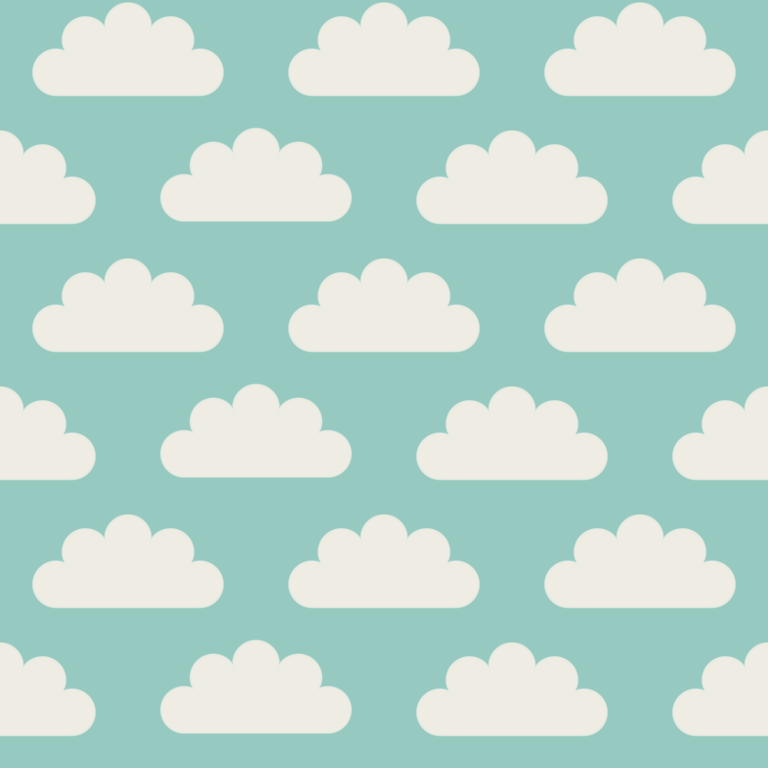
A Shadertoy shader for this pattern:

```glsl
const float COLUMNS = 3.0;         // clouds across; one unit is one column
const float ROW_HEIGHT = 0.5;
const float ROW_START = 0.06;      // lower border of the first row
const float BASE_OFFSET = 0.065;   // gap below each cloud within its row
const float LIFT = 0.0098;         // raise of one cloud in each unshifted row
const float LOBE_RADIUS = 0.0926;
const vec2 TOP_LOBE = vec2(0.0, 0.273);
const vec2 MID_LOBE = vec2(0.166, 0.219);
const vec2 END_LOBE = vec2(0.281, 0.0926);
const float EDGE_SOFTNESS = 0.004;
const float RIM_WIDTH = 0.008;
const vec3 SKY = vec3(0.588, 0.789, 0.751);
const vec3 CLOUD = vec3(0.937, 0.927, 0.890);
const vec3 RIM = vec3(0.914, 0.927, 0.890);

// Signed distance to the line through a and b, positive on its upper right
float lineDistance(vec2 p, vec2 a, vec2 b) {
    vec2 along = normalize(b - a);
    return dot(p - a, vec2(-along.y, along.x));
}

float lobeDistance(vec2 p, vec2 center) {
    return length(p - center) - LOBE_RADIUS;
}

// Mirrored cloud standing on y = 0
float cloudDistance(vec2 p) {
    p.x = abs(p.x);
    float lobes = min(lobeDistance(p, TOP_LOBE),
                  min(lobeDistance(p, MID_LOBE), lobeDistance(p, END_LOBE)));
    // Convex body spanning the lobe centers
    float slopes = max(lineDistance(p, TOP_LOBE, MID_LOBE),
                       lineDistance(p, MID_LOBE, END_LOBE));
    float body = max(max(slopes, -p.y), p.x - END_LOBE.x);
    return min(lobes, body);
}

void mainImage(out vec4 fragColor, in vec2 fragCoord) {
    vec2 p = COLUMNS * fragCoord / iResolution.xy;

    // Staggered rows
    float row = floor((p.y - ROW_START) / ROW_HEIGHT);
    float shifted = mod(row, 2.0);
    float x = p.x - 0.5 * shifted;
    float column = floor(x + 0.5);
    vec2 local = vec2(x - column, p.y - ROW_START - row * ROW_HEIGHT - BASE_OFFSET);

    // The second cloud of each unshifted row sits slightly higher
    bool raised = shifted < 0.5 && mod(column, COLUMNS) == 1.0;
    local.y -= raised ? LIFT : 0.0;

    // Soft edge with a faint cool rim
    float d = cloudDistance(local);
    float pixel = COLUMNS / min(iResolution.x, iResolution.y);
    float softness = max(EDGE_SOFTNESS, 0.7 * pixel);
    float rim = smoothstep(-RIM_WIDTH - softness, -RIM_WIDTH + softness, d);
    float coverage = 1.0 - smoothstep(-softness, softness, d);
    vec3 color = mix(SKY, mix(CLOUD, RIM, rim), coverage);
    fragColor = vec4(color, 1.0);
}
```
